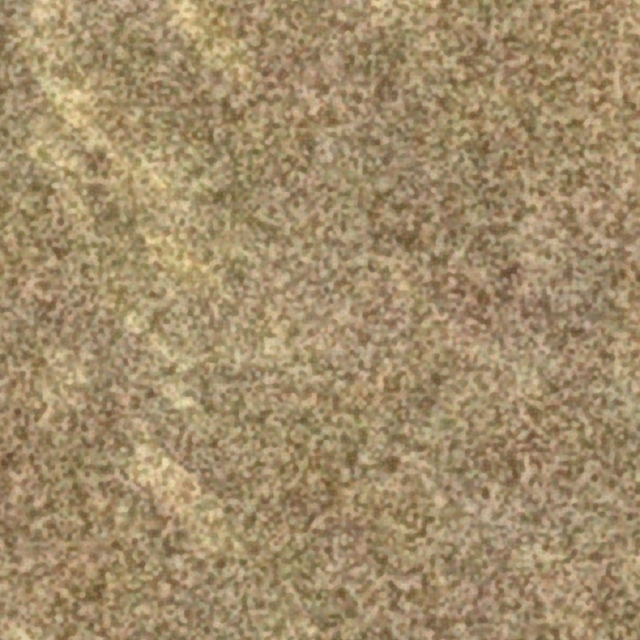
Write a WebGL 2 fragment shader that draws this texture.

```glsl
#version 300 es
precision highp float;

uniform vec2 u_resolution;
out vec4 fragColor;

vec3 hash3(vec2 cell) {
    vec3 q = fract(cell.xyx * vec3(0.1031, 0.1030, 0.0973));
    q += dot(q, q.yxz + 33.33);
    return fract((q.xxy + q.yzz) * q.zyx);
}

// Soft cellular noise: three independent channels, zero mean, unit deviation
vec3 softCells(vec2 p) {
    vec2 cell = floor(p);
    vec3 sum = vec3(0.0);
    float power = 0.0;
    for (int y = -1; y <= 1; y++) {
        for (int x = -1; x <= 1; x++) {
            vec2 id = cell + vec2(x, y);
            vec2 toSeed = id + 0.15 + 0.7 * hash3(id + 71.0).xy - p;
            float weight = exp(-3.0 * dot(toSeed, toSeed));
            sum += weight * (hash3(id) - 0.5) * 3.46;
            power += weight * weight;
        }
    }
    return sum / sqrt(power);
}

// Lightness, red-green and yellow-blue shifts turned into a colour offset
vec3 tint(vec3 n, float light, float warm, float yellow) {
    return n.x * light
         + n.y * warm * vec3(1.0, -0.7, -0.3)
         + n.z * yellow * vec3(0.3, 0.4, -1.0);
}

void main() {
    vec2 p = gl_FragCoord.xy / u_resolution.y;

    // Gentle warp keeps the broad patches from looking regular
    vec2 bent = p + 0.008 * sin(p.yx * vec2(23.0, 19.0) + 2.0 * sin(p * 11.0));

    vec3 color = vec3(0.621, 0.534, 0.407);

    // Broad mottling
    color += tint(softCells(bent * 5.0 + 13.0), 0.011, 0.003, 0.004);
    color += tint(softCells(bent * 17.0 + 47.0), 0.016, 0.004, 0.006);

    // Pale streaks falling to the right, strongest on the left
    vec2 slant = vec2(dot(bent, vec2(0.65, -0.76)), dot(bent, vec2(0.76, 0.65)));
    float streak = smoothstep(0.8, 2.0, softCells(slant * vec2(7.0, 21.0) + 29.0).x);
    streak *= mix(1.0, 0.4, smoothstep(0.3, 0.65, p.x));
    color += streak * vec3(0.13, 0.13, 0.085);

    // Scattered round pale patches
    float patchLight = smoothstep(0.9, 2.3, softCells(bent * 12.0 + 83.0).y);
    color += patchLight * vec3(0.07, 0.07, 0.05);

    // Fine grain over slightly larger clumps
    color += tint(softCells(p * 150.0 + 5.0), 0.067, 0.009, 0.009);
    color += tint(softCells(p * 80.0 + 201.0), 0.027, 0.005, 0.005);

    fragColor = vec4(clamp(color, 0.0, 1.0), 1.0);
}
```
